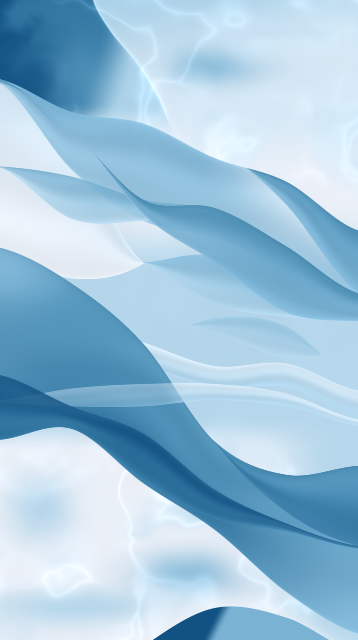
Reproduce this background procedurally as a Shadertoy shader.

```glsl
const vec3 NAVY = vec3(.07, .32, .51);
const vec3 DEEP = vec3(.19, .46, .63);
const vec3 STEEL = vec3(.32, .58, .73);
const vec3 SKY = vec3(.48, .70, .83);
const vec3 MIST = vec3(.67, .82, .91);
const vec3 PALE = vec3(.84, .91, .96);
const vec3 WHITE = vec3(.92, .94, .97);

vec2 hashGradient(vec2 cell) {
    vec2 h = vec2(dot(cell, vec2(127.1, 311.7)), dot(cell, vec2(269.5, 183.3)));
    return 2. * fract(sin(h) * 43758.5) - 1.;
}

float gradientNoise(vec2 p) {
    vec2 i = floor(p), f = fract(p), o = vec2(1, 0);
    vec2 u = smoothstep(0., 1., f);
    float low = mix(dot(hashGradient(i), f), dot(hashGradient(i + o), f - o), u.x);
    float high = mix(dot(hashGradient(i + o.yx), f - o.yx), dot(hashGradient(i + 1.), f - 1.), u.x);
    return mix(low, high, u.y);
}

float fbm(vec2 p) {
    float sum = 0., gain = .6;
    for (int i = 0; i < 4; i++) {
        sum += gain * gradientNoise(p);
        p = mat2(1.6, 1.1, -1.1, 1.6) * p + 3.7;
        gain *= .48;
    }
    return sum;
}

// Smooth curve through six evenly spaced heights
float curve(float x, float k[6]) {
    float s = clamp(x, 0., 1.) * 5.;
    int i = min(int(s), 4);
    float t = s - float(i);
    float a = k[max(i - 1, 0)], b = k[i], c = k[i + 1], d = k[min(i + 2, 5)];
    return b + .5 * t * (c - a + t * (2. * a - 5. * b + 4. * c - d + t * (3. * (b - c) + d - a)));
}

float blob(vec2 p, vec2 center, vec2 size) {
    vec2 q = (p - center) / size;
    return exp(-dot(q, q));
}

// Translucent sheet between two curves, with a fine rim and inner folds
void veil(inout vec3 col, vec2 p, float upper[6], float lower[6], vec3 atTop, vec3 atBottom, float opacity, float rim) {
    float top = p.y - curve(p.x, upper), bottom = curve(p.x, lower) - p.y;
    float mask = smoothstep(-.5, .5, top / max(fwidth(top), 1e-4))
               * smoothstep(-.5, .5, bottom / max(fwidth(bottom), 1e-4));
    float h = clamp(top / max(top + bottom, .002), 0., 1.);
    vec3 sheet = mix(atTop, atBottom, smoothstep(0., 1., h));
    sheet += .022 * sin(h * 11. + 5. * gradientNoise(p * vec2(3, 5)) + p.x * 4.);
    sheet += rim * exp(-abs(top) * 260.) + .05 * exp(-abs(bottom) * 300.);
    col = mix(col, sheet, mask * opacity);
}

void mainImage(out vec4 fragColor, in vec2 fragCoord) {
    // Height is measured downward from the top edge
    vec2 p = fragCoord / iResolution.xy;
    p.y = 1. - p.y;
    vec2 q = p * vec2(1, 1.79);
    vec2 warp = vec2(fbm(q * 2.3 + 4.), fbm(q * 2.3 + 11.));
    float smoke = fbm(q * 2.4 + warp * 1.8);
    float wisp = exp(-abs(fbm(q * 2. + warp * 1.5 + 7.)) * 32.);
    vec2 w = p + warp * vec2(.12, .05);

    // Hazy ground
    vec3 col = mix(MIST, PALE, smoothstep(.03, .17, p.y + .1 * p.x));
    col = mix(col, WHITE, smoothstep(.17, .27, p.y));
    col = mix(col, mix(MIST, PALE, .25), smoothstep(.32, .43, p.y));
    col = mix(col, WHITE, smoothstep(.65, .71, p.y) * (1. - smoothstep(.65, .95, p.x)));
    float hazy = 1. - smoothstep(.25, .34, p.y) + smoothstep(.66, .72, p.y);
    col = mix(col, MIST, hazy * smoothstep(-.02, .4, smoke) * .8);
    col = mix(col, SKY, .75 * blob(w, vec2(.6, .11), vec2(.13, .03)));
    col = mix(col, SKY, .8 * blob(w, vec2(.52, .90), vec2(.15, .035)));
    col = mix(col, MIST, .8 * blob(w, vec2(.12, .79), vec2(.08, .05)));
    col = mix(col, MIST, .8 * blob(w, vec2(.2, .95), vec2(.25, .03)));
    col += .07 * wisp * hazy + .04 * smoke;

    // Dark corner with rising smoke
    float side = curve(p.y * 4., float[6](.26, .31, .385, .44, .48, .54)) - p.x;
    vec3 corner = mix(DEEP, NAVY, smoothstep(-.2, .25, smoke + .1));
    corner = mix(corner, STEEL, .85 * blob(w, vec2(.23, .13), vec2(.11, .07)));
    corner = mix(corner, MIST, smoothstep(.25, .38, p.x + .6 * (p.y - .1)));
    corner += .1 * wisp * smoothstep(.1, .25, p.x);
    float fade = 1. - smoothstep(.16, .21, p.y);
    col = mix(col, corner, smoothstep(-.002, .002, side) * fade);
    col += .09 * exp(-abs(side) * 150.) * fade;

    // Upper ribbons
    float ribbon[6] = float[6](.124, .175, .193, .247, .284, .36);
    float crest[6] = float[6](.124, .205, .312, .325, .385, .458);
    float hem[6] = float[6](.13, .2, .335, .41, .488, .502);
    veil(col, p, float[6](.124, .23, .41, .42, .42, .42), float[6](.39, .435, .412, .3, .3, .3), PALE, WHITE, .95, .02);
    veil(col, p, ribbon, float[6](.13, .265, .345, .37, .42, .47),
        mix(SKY, PALE, smoothstep(.55, .85, p.x)), mix(SKY, MIST, .5), .9, .06);
    veil(col, p, float[6](.26, .276, .312, .33, .4, .5), float[6](.262, .342, .345, .33, .35, .4), SKY, MIST, .85, -.04);
    veil(col, p, float[6](.41, .41, .41, .40, .46, .49), float[6](.3, .38, .41, .475, .495, .502), SKY, MIST, .8, .04);
    veil(col, p, crest, hem, STEEL, SKY, .9, -.06);
    veil(col, p, ribbon, float[6](.1, .1, .12, .22, .32, .457), STEEL, SKY, .95, -.05);

    // Pale middle folds
    veil(col, p, float[6](.6, .58, .54, .497, .51, .6), float[6](.5, .5, .5, .52, .56, .55), SKY, MIST, .45, .08);
    veil(col, p, float[6](.5, .5, .535, .572, .568, .61), float[6](.5, .52, .57, .605, .605, .65), PALE, MIST, .85, .05);

    // Large lower ribbon
    float shoulder[6] = float[6](.387, .443, .537, .69, .742, .728);
    veil(col, p, shoulder, float[6](.687, .67, .755, .828, .925, .99), mix(SKY, STEEL, smoothstep(0., .3, p.x)),
        mix(DEEP, SKY, smoothstep(.55, 1., p.x)), .96, -.06);
    float inside = step(curve(p.x, shoulder), p.y);
    col = mix(col, STEEL, .8 * inside * blob(w, vec2(.16, .52), vec2(.2, .06)));
    veil(col, p, float[6](.625, .607, .6, .6, .615, .655), float[6](.63, .635, .635, .625, .635, .667),
        PALE, MIST, mix(.4, .8, smoothstep(.45, .55, p.x)), .05);
    veil(col, p, shoulder, float[6](.3, .4, .5, .69, .8, .853), STEEL, DEEP, .9, -.04);
    veil(col, p, float[6](.586, .635, .677, .765, .818, .853), float[6](.687, .67, .75, .81, .83, .857), NAVY, DEEP, .85, .04);

    // Bottom fold
    vec3 pocket = mix(NAVY, SKY, smoothstep(.61, .65, p.x + .9 * (p.y - .95)));
    float lip = p.y - curve(p.x, float[6](1.1, 1.1, 1.01, .95, .965, 1.02));
    col = mix(col, WHITE, .7 * exp(-abs(lip) * 90.));
    col = mix(col, pocket, smoothstep(-.001, .001, lip));

    fragColor = vec4(clamp(col, 0., 1.), 1);
}
```
